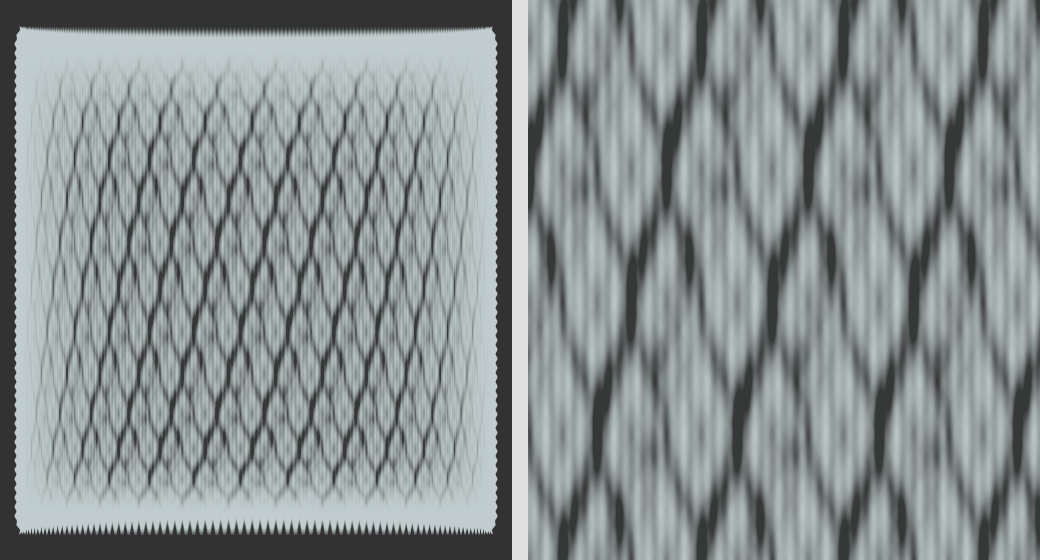
Left, the full canvas; right, a detail of the centre.
Give the GLSL for this pattern, as a WebGL 1 fragment shader.

```glsl
precision highp float;
// Pale threads wound over a dark ground, crossing into a lattice of tall diamonds.
// Arcsine coordinates crowd the repeats towards the rim; a doubly periodic
// field of ridges and spots sets the gaps, and fine stripes draw the threads.

#define GROUND vec3(0.196, 0.197, 0.198)
#define THREAD vec3(0.752, 0.800, 0.804)
#define HALF_SIZE vec2(0.943, 0.909)
#define COLUMNS 32.0
#define ROWS 36.0
#define LATTICE_SHIFT vec2(0.08, 0.17)
#define THREADS_PER_CELL 12.0
#define SCALLOPS 55.0
#define TOOTH_LENGTH 0.058
#define BASE_GAP 0.12

const float TAU = 6.2831853;

uniform vec2 u_resolution;

float wave(float x) {
  return 0.5 + 0.5 * cos(TAU * x);
}

// Soft line at every integer of x
float ridge(float x, float width) {
  float d = (fract(x + 0.5) - 0.5) / width;
  return exp(-d * d);
}

// Upright soft spot, once in each lattice cell
float spot(vec2 cell, vec2 center, vec2 size) {
  vec2 d = fract(cell - center + 0.5) - 0.5;
  vec2 q = vec2(0.5 * (d.x + d.y), 2.0 * (d.y - d.x)) / size;
  return exp(-dot(q, q));
}

// Darkness of the gaps; cell.x crosses rising lines, cell.y falling lines
float gapField(vec2 cell) {
  vec2 bent = cell + 0.025 * sin(2.0 * TAU * cell.yx);
  float gap = BASE_GAP;
  gap += ridge(bent.x, 0.075) * (0.36 + 0.60 * ridge(2.0 * cell.y - 0.12, 0.36));
  gap += 0.30 * ridge(2.0 * bent.y, 0.11);
  gap += 0.18 * ridge(bent.x - 0.36, 0.06);
  gap += 0.13 * (ridge(4.0 * bent.x, 0.25) + ridge(4.0 * bent.y, 0.25));
  gap += 0.65 * spot(cell, vec2(0.32, 0.46), vec2(0.045, 0.27));
  gap += 0.45 * spot(cell, vec2(0.306, 0.106), vec2(0.045, 0.16));
  gap += 0.42 * spot(cell, vec2(0.445, 0.875), vec2(0.05, 0.16));
  return gap;
}

// Thread cover along the ragged upper and lower rims
float rimCover(vec2 p, float column, float thinning) {
  float depth = 1.0 - abs(p.y);
  float len = TOOTH_LENGTH * thinning + 0.004;
  float coarse = wave(column * THREADS_PER_CELL * 0.5);
  float fine = wave(column * THREADS_PER_CELL);
  float tooth = len * (0.12 + 0.65 * coarse * coarse);
  float lower = smoothstep(tooth - 0.35 * len, tooth + 0.35 * len, depth);
  float upper = smoothstep(0.0, 0.75 * len, depth - 0.15 * len * fine);
  return p.y < 0.0 ? lower : upper;
}

// Thread cover at the scalloped sides with clipped corners
float sideCover(vec2 p, float soft) {
  float limit = 1.0 - 0.018 * smoothstep(0.93, 1.0, abs(p.y));
  limit -= 0.007 * wave(0.5 * SCALLOPS * p.y);
  return 1.0 - smoothstep(limit - soft, limit + soft, abs(p.x));
}

void main() {
  vec2 p = (2.0 * gl_FragCoord.xy / u_resolution - 1.0) / HALF_SIZE;
  vec2 inside = clamp(p, -1.0, 1.0);
  vec2 angle = asin(inside);
  vec2 thinning = sqrt(max(1.0 - inside * inside, 0.0));

  // Oblique lattice: each row steps a quarter column to the right
  vec2 grid = angle * vec2(COLUMNS, ROWS) / TAU + LATTICE_SHIFT;
  vec2 cell = vec2(grid.x - 0.25 * grid.y, grid.x + 0.25 * grid.y);
  float gap = gapField(cell);

  // Fine upright threads with a faint beading
  float stripe = wave(grid.x * THREADS_PER_CELL) - 0.5;
  stripe += 0.35 * (wave(grid.x * THREADS_PER_CELL * 0.5 + 0.2) - 0.5);
  stripe *= 0.85 + 0.15 * cos(TAU * 5.0 * grid.y);
  gap = gap * (1.0 + 0.38 * stripe) + 0.10 * stripe;

  // Threads crowd together and close the gaps near every rim
  float fadeX = smoothstep(0.22, 0.92, thinning.x);
  float fadeLow = smoothstep(0.40, 0.76, thinning.y);
  float fadeHigh = smoothstep(0.42, 1.0, thinning.y);
  float fadeY = mix(fadeLow, fadeHigh, smoothstep(-0.1, 0.1, p.y));
  float cover = 1.0 - clamp(gap * fadeX * fadeY, 0.0, 0.97);

  // Cut the cloth out of the ground
  cover *= rimCover(p, grid.x, thinning.x);
  cover *= sideCover(p, 1.6 / u_resolution.x);
  cover *= step(abs(p.y), 1.0);
  gl_FragColor = vec4(mix(GROUND, THREAD, cover), 1.0);
}
```
